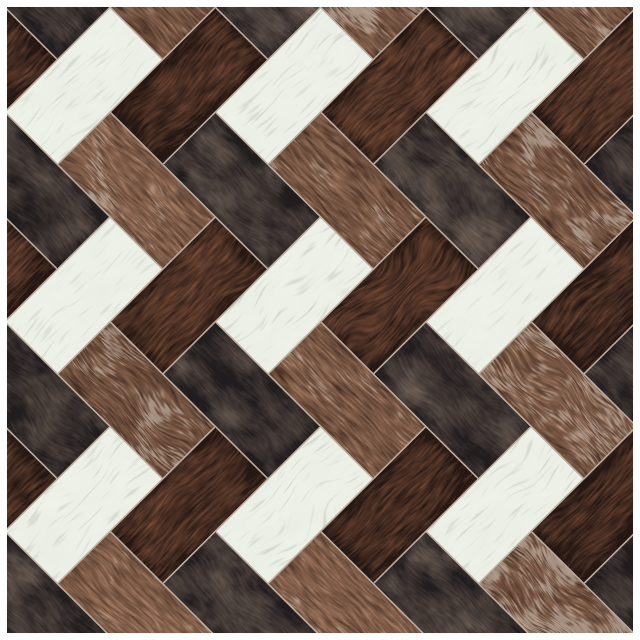
A WebGL 2 fragment shader for this pattern:

```glsl
#version 300 es
precision highp float;

uniform vec2 u_resolution;
out vec4 fragColor;

// Layout, in canvas units
const vec2 PITCH = vec2(0.329, 0.3275);
const vec2 ORIGIN = vec2(0.3365, 0.4974);
const float MARGIN = 0.0108;
const float GROUT_WIDTH = 0.0025;

// Wood figure, in brick widths
const vec2 GRAIN_SCALE = vec2(2.6, 21.0);
const vec2 FIBRE_SCALE = vec2(6.0, 40.0);
const float GRAIN_BEND = 0.10;
const float BURN_REACH = 0.22;

// Colours
const vec3 MARGIN_COLOR = vec3(0.995);
const vec3 GROUT = vec3(0.74, 0.67, 0.62);
const vec3 PAINT = vec3(0.925, 0.940, 0.905);
const vec3 PAINT_LINE = vec3(0.79, 0.80, 0.76);
const vec3 BROWN_DARK = vec3(0.145, 0.090, 0.075);
const vec3 BROWN_LIGHT = vec3(0.430, 0.275, 0.200);
const vec3 TAN_DARK = vec3(0.300, 0.200, 0.150);
const vec3 TAN_LIGHT = vec3(0.590, 0.440, 0.350);
const vec3 TAN_WORN = vec3(0.730, 0.680, 0.630);
const vec3 ASH_DARK = vec3(0.130, 0.110, 0.115);
const vec3 ASH_LIGHT = vec3(0.410, 0.355, 0.320);

vec2 hash2(vec2 p) {
    vec3 v = fract(p.xyx * vec3(0.1031, 0.1030, 0.0973));
    v += dot(v, v.yzx + 33.33);
    return fract((v.xx + v.yz) * v.zy);
}

float cornerSlope(vec2 cell, vec2 f, vec2 corner) {
    return dot(hash2(cell + corner) * 2.0 - 1.0, f - corner);
}

// Gradient noise, about -1 to 1
float noise(vec2 p) {
    vec2 cell = floor(p), f = p - cell;
    vec2 w = f * f * f * (f * (f * 6.0 - 15.0) + 10.0);
    float low = mix(cornerSlope(cell, f, vec2(0, 0)), cornerSlope(cell, f, vec2(1, 0)), w.x);
    float high = mix(cornerSlope(cell, f, vec2(0, 1)), cornerSlope(cell, f, vec2(1, 1)), w.x);
    return 1.7 * mix(low, high, w.y);
}

float fbm(vec2 p) {
    float sum = 0.0, amplitude = 0.6;
    for (int i = 0; i < 4; i++) {
        sum += amplitude * noise(p);
        p = p * 2.03 + 17.3;
        amplitude *= 0.55;
    }
    return sum;
}

// Herringbone of 2 by 1 bricks: xy = place in brick (x along it), zw = brick corner
vec4 herringbone(vec2 q, out bool rising) {
    vec2 cell = floor(q);
    float phase = mod(cell.x + cell.y, 4.0);
    rising = phase < 0.5 || phase > 2.5;
    vec2 corner = cell;
    if (phase < 0.5) corner.x -= 1.0;
    else if (phase > 1.5 && phase < 2.5) corner.y -= 1.0;
    vec2 local = q - corner;
    return vec4(rising ? local : local.yx, corner);
}

vec3 plank(vec2 p, vec2 corner, bool rising, float edge) {
    vec2 rnd = hash2(corner + 71.0);
    vec2 shift = rnd * 90.0 + 20.0;

    // Bent grain, fine fibres and broad stains
    vec2 bent = p;
    bent.y += GRAIN_BEND * (0.4 + 1.4 * rnd.x) * noise(p * vec2(1.2, 1.8) + shift);
    float grain = noise(bent * GRAIN_SCALE + shift);
    float fibre = noise(bent * FIBRE_SCALE + shift.yx);
    float stain = fbm(p * vec2(1.6, 2.4) + shift.yx);
    float burn = 1.0 - smoothstep(0.0, BURN_REACH, edge + 0.10 * stain);
    float tone = 0.22 * (rnd.y - 0.5);

    if (rising && mod(corner.y, 2.0) > 0.5) {
        float lines = smoothstep(0.15, 0.8, grain) * (0.35 + 0.3 * rnd.x);
        return mix(PAINT, PAINT_LINE, lines) + 0.012 * stain;
    }
    if (rising) {
        float light = 0.50 + tone + 0.34 * stain + 0.40 * grain + 0.28 * fibre - 0.36 * burn;
        return mix(BROWN_DARK, BROWN_LIGHT, clamp(light, 0.0, 1.15));
    }
    if (mod(corner.x, 2.0) < 0.5) {
        float light = 0.62 + tone + 0.22 * stain + 0.46 * grain + 0.32 * fibre - 0.12 * burn;
        vec3 wood = mix(TAN_DARK, TAN_LIGHT, clamp(light, -0.2, 1.1));
        float worn = smoothstep(0.0, 0.65, stain + 0.5 * fibre + 0.6 * (rnd.x - 0.6));
        return mix(wood, TAN_WORN, 0.65 * worn);
    }
    float light = 0.46 + tone + 0.70 * stain + 0.12 * grain + 0.16 * fibre - 0.20 * burn;
    return mix(ASH_DARK, ASH_LIGHT, clamp(light, 0.0, 1.2));
}

void main() {
    vec2 uv = gl_FragCoord.xy / u_resolution;
    float pixel = 1.0 / min(u_resolution.x, u_resolution.y);
    float brickWidth = length(PITCH) * 0.25;

    // Turn the canvas by 45 degrees into brick units
    vec2 g = 2.0 * (uv - ORIGIN) / PITCH;
    bool rising;
    vec4 brick = herringbone(vec2(g.x + g.y, g.y - g.x), rising);
    vec2 inset = min(brick.xy, vec2(2.0, 1.0) - brick.xy);
    float edge = min(inset.x, inset.y);

    // Plank, joint, outer margin
    vec3 color = plank(brick.xy, brick.zw, rising, edge);
    float joint = edge * brickWidth - 0.5 * GROUT_WIDTH;
    color = mix(GROUT, color, smoothstep(-0.6 * pixel, 0.6 * pixel, joint));
    vec2 border = min(uv, 1.0 - uv) - MARGIN;
    float inside = smoothstep(-0.5 * pixel, 0.5 * pixel, min(border.x, border.y));
    fragColor = vec4(mix(MARGIN_COLOR, color, inside), 1.0);
}
```
